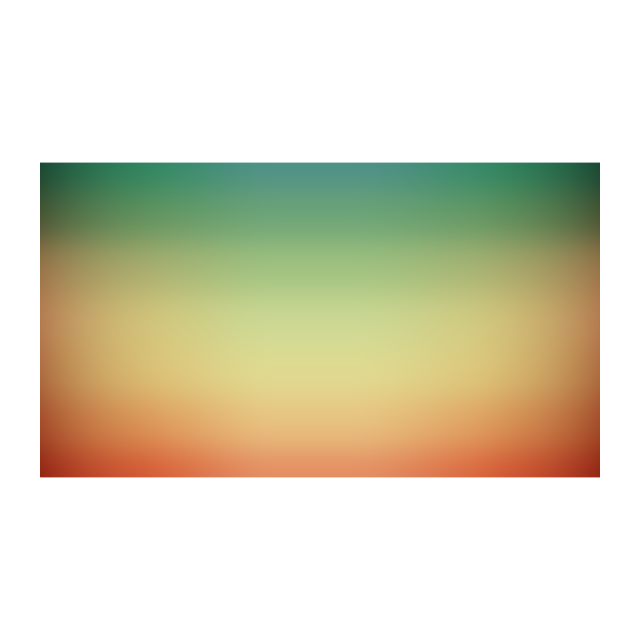
This background is drawn by a three.js fragment shader. Its source:

```glsl
varying vec2 vUv;

// Bell-shaped weight of one of seven evenly spaced colour stops
float stopWeight(float height, float stop) {
  float d = height * 6.0 - stop;
  return exp(-2.2 * d * d);
}

// Smooth vertical ramp through seven colours, bottom to top
vec3 ramp(float h, vec3 c0, vec3 c1, vec3 c2, vec3 c3, vec3 c4, vec3 c5, vec3 c6) {
  vec4 low = vec4(stopWeight(h, 0.0), stopWeight(h, 1.0), stopWeight(h, 2.0), stopWeight(h, 3.0));
  vec3 high = vec3(stopWeight(h, 4.0), stopWeight(h, 5.0), stopWeight(h, 6.0));
  vec3 sum = c0 * low.x + c1 * low.y + c2 * low.z + c3 * low.w
           + c4 * high.x + c5 * high.y + c6 * high.z;
  return sum / (dot(low, vec4(1.0)) + dot(high, vec3(1.0)));
}

vec3 centreRamp(float h) {
  return ramp(h, vec3(0.89, 0.53, 0.37), vec3(0.91, 0.76, 0.50), vec3(0.88, 0.86, 0.57),
    vec3(0.80, 0.85, 0.58), vec3(0.63, 0.76, 0.50), vec3(0.42, 0.64, 0.46), vec3(0.30, 0.56, 0.54));
}

vec3 innerRamp(float h) {
  return ramp(h, vec3(0.84, 0.34, 0.20), vec3(0.87, 0.60, 0.35), vec3(0.86, 0.77, 0.47),
    vec3(0.83, 0.78, 0.49), vec3(0.67, 0.69, 0.44), vec3(0.38, 0.58, 0.37), vec3(0.17, 0.53, 0.39));
}

vec3 edgeRamp(float h) {
  return ramp(h, vec3(0.57, 0.13, 0.07), vec3(0.64, 0.30, 0.16), vec3(0.68, 0.43, 0.25),
    vec3(0.72, 0.49, 0.32), vec3(0.61, 0.46, 0.29), vec3(0.27, 0.33, 0.20), vec3(0.08, 0.28, 0.20));
}

// Antialiased box coverage, measured from the canvas centre
float boxMask(vec2 p, vec2 halfSize) {
  vec2 d = abs(p) - halfSize;
  float edge = max(d.x, d.y);
  float soft = max(fwidth(edge), 0.0001);
  return 1.0 - smoothstep(-0.5 * soft, 0.5 * soft, edge);
}

void main() {
  vec2 p = vUv - 0.5;
  vec2 halfSize = vec2(0.4375, 0.246);
  float height = clamp(p.y / halfSize.y * 0.5 + 0.5, 0.0, 1.0);
  float side = min(abs(p.x) / halfSize.x, 1.0);

  // Warm flanks, with a quicker turn on the left
  float flank = p.x < 0.0 ? smoothstep(0.15, 0.68, side) : smoothstep(0.1, 0.75, side);
  vec3 color = mix(centreRamp(height), innerRamp(height), flank);

  // Dark outer sides
  float shade = max(side - 0.5, 0.0) * 2.0;
  color = mix(color, edgeRamp(height), shade * shade);

  // White surround
  color = mix(vec3(1.0), color, boxMask(p, halfSize));
  gl_FragColor = vec4(color, 1.0);
}
```
